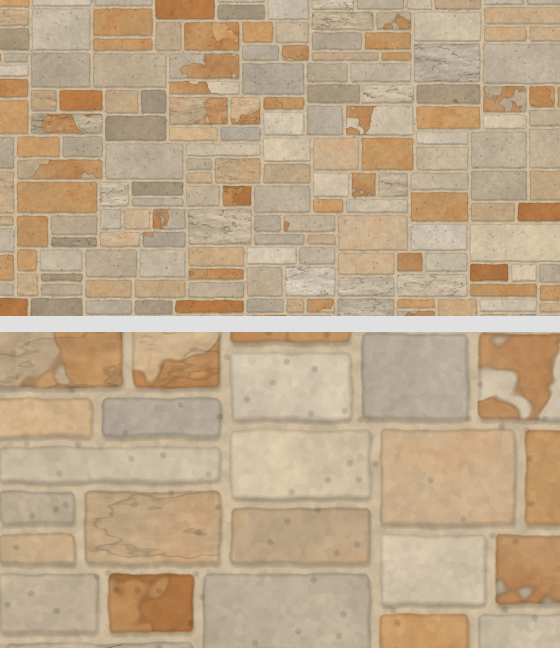
Top: the whole. Bottom: its middle third, enlarged.
Reproduce this texture procedurally as a Shadertoy shader.

```glsl
// Sandstone ashlar wall: an interlocking tiling of random rectangles, each
// split again into smaller stones. Layered sines stain, wobble and cleave the
// faces, cellular noise adds grain, and pale mortar fills the joints.

const vec3 CREAM  = vec3(0.80, 0.73, 0.62);
const vec3 BEIGE  = vec3(0.735, 0.665, 0.56);
const vec3 TAN    = vec3(0.785, 0.67, 0.52);
const vec3 OCHRE  = vec3(0.77, 0.60, 0.41);
const vec3 KHAKI  = vec3(0.66, 0.58, 0.465);
const vec3 RUST   = vec3(0.68, 0.46, 0.27);
const vec3 MORTAR = vec3(0.79, 0.715, 0.60);
const vec2 BLOCK  = vec2(0.235, 0.128);   // mean size before splitting
const float JOINT = 0.0052;               // half the mortar width

float hash(vec2 p) {
    vec3 q = fract(p.xyx * 0.1031);
    q += dot(q, q.yzx + 33.33);
    return fract((q.x + q.y) * q.z);
}

// Layered, rotated and warped sines, roughly -1 to 1
float waves(vec2 p) {
    float sum = 0.0, amp = 0.5;
    for (int i = 0; i < 5; i++) {
        sum += amp * sin(p.x + 1.5 * sin(p.y));
        p = mat2(1.5, 1.2, -1.2, 1.5) * p + 2.3;
        amp *= 0.55;
    }
    return sum;
}

// Cellular noise: distance to the nearest point, and its random value
vec2 cells(vec2 p) {
    vec2 base = floor(p), best = vec2(9.0, 0.0);
    for (int k = 0; k < 9; k++) {
        vec2 c = base + vec2(k % 3 - 1, k / 3 - 1);
        float d = length(c + vec2(hash(c), hash(c + 71.3)) - p);
        if (d < best.x) best = vec2(d, hash(c + 19.7));
    }
    return best;
}

// Joint position inside a lattice cell: x if the cell is even, y if odd
vec2 joint(vec2 c) {
    return c + 0.5 + 0.6 * (vec2(hash(c + 5.2), hash(c + 47.9)) - 0.5);
}

// Rectangle around p in the interlocking tiling; id is its lattice vertex
void findBlock(vec2 p, out vec2 lo, out vec2 hi, out vec2 id) {
    vec2 c = floor(p), s = step(joint(c), p);
    if (mod(c.x + c.y, 2.0) < 0.5)
        s.y = step(joint(c + vec2(2.0 * s.x - 1.0, 0)).y, p.y);
    else
        s.x = step(joint(c + vec2(0, 2.0 * s.y - 1.0)).x, p.x);
    id = c + s;
    vec2 sw = joint(id - 1.0), ne = joint(id);
    vec2 se = joint(id - vec2(0, 1)), nw = joint(id - vec2(1, 0));
    bool even = mod(id.x + id.y, 2.0) < 0.5;
    lo = even ? vec2(sw.x, se.y) : vec2(nw.x, sw.y);
    hi = even ? vec2(ne.x, nw.y) : vec2(se.x, ne.y);
}

// Cuts tall rectangles into courses and long ones into shorter stones
void splitBlock(vec2 p, inout vec2 lo, inout vec2 hi, inout vec2 id) {
    vec2 size = hi - lo;
    float r = hash(id + 3.7);
    vec2 cut = lo + size * mix(0.32, 0.68, hash(id + 8.3));
    if (size.y > 0.075 + 0.09 * r) {
        if (p.y < cut.y) { hi.y = cut.y; id += vec2(57, 113); }
        else             { lo.y = cut.y; id += vec2(131, 29); }
    } else if (size.x > 0.16 + 0.15 * r) {
        if (p.x < cut.x) { hi.x = cut.x; id += vec2(83, 17); }
        else             { lo.x = cut.x; id += vec2(23, 149); }
    }
}

float roundBox(vec2 p, vec2 halfSize, float radius) {
    vec2 q = abs(p) - halfSize + radius;
    return length(max(q, 0.0)) + min(max(q.x, q.y), 0.0) - radius;
}

vec3 pickStone(float h) {
    return h < 0.24 ? CREAM : h < 0.55 ? BEIGE : h < 0.75 ? TAN
         : h < 0.87 ? OCHRE : h < 0.95 ? KHAKI : RUST;
}

vec3 stoneFace(vec2 p, vec2 id) {
    vec3 col = pickStone(hash(id + 1.1));
    vec2 seed = 40.0 * vec2(hash(id + 12.4), hash(id + 31.8));
    float blotch = waves(p * 24.0 + seed);
    float warmth = smoothstep(0.2, 0.35, col.r - col.b);
    col *= 0.96 + 0.09 * hash(id + 6.6);
    col = mix(col, vec3(dot(col, vec3(0.33))), 0.35 * hash(id + 9.1) * (1.0 - warmth));
    col = mix(col, RUST, warmth * 0.45 * smoothstep(0.1, 0.8, blotch));
    col *= 1.0 + 0.045 * blotch;

    // Iron stains with a darker front
    float stained = step(hash(id + 15.3), 0.2);
    float front = waves(p * 13.0 + seed.yx) + 0.5 * hash(id + 2.9) - 0.4;
    col = mix(col, mix(OCHRE, RUST, 0.5 + 0.5 * blotch), stained * 0.85 * smoothstep(0.0, 0.1, front));
    col *= 1.0 - 0.12 * stained * smoothstep(0.07, 0.0, abs(front - 0.06));

    // Split faces: ledges lit from above, with dark clefts
    float rough = step(hash(id + 27.5), 0.17) * (1.0 - warmth);
    vec2 q = p * vec2(16.0, 48.0) + seed;
    float ledge = waves(q), slope = ledge - waves(q + vec2(0, 0.25));
    col *= 1.0 + rough * (0.22 * clamp(slope, -0.7, 0.5) - 0.2 * smoothstep(0.1, 0.0, abs(ledge)));
    return col;
}

void mainImage(out vec4 fragColor, in vec2 fragCoord) {
    vec2 p = fragCoord / iResolution.y + vec2(3.1, 2.3);
    vec2 wobbled = p + 0.0016 * vec2(waves(p * 55.0), waves(p.yx * 55.0 + 9.0));
    vec2 lo, hi, id;
    findBlock(wobbled / BLOCK, lo, hi, id);
    lo *= BLOCK;
    hi *= BLOCK;
    for (int i = 0; i < 3; i++) splitBlock(wobbled, lo, hi, id);

    // Stone outline, and the shadow it drops on the joint below
    vec2 local = wobbled - 0.5 * (lo + hi), halfSize = 0.5 * (hi - lo) - JOINT;
    float soft = max(0.8 / iResolution.y, 0.0015);
    float d = roundBox(local, halfSize, 0.006);
    float stone = smoothstep(soft, -soft, d);
    float shadow = smoothstep(0.003, -0.003, roundBox(local + vec2(-0.001, 0.004), halfSize, 0.006));

    vec3 face = stoneFace(p, id) * (1.0 - 0.13 * smoothstep(0.005, 0.0, abs(d)));
    vec3 bed = MORTAR * (1.0 + 0.03 * waves(p * 90.0)) * (1.0 - 0.17 * shadow);
    vec3 col = mix(bed, face, stone);

    // Sandy grain and sparse pits
    vec2 grain = cells(p * 130.0), pit = cells(p * 45.0);
    col *= 1.0 + 0.055 * (grain.y - 0.5) + 0.025 * waves(p * 120.0);
    col *= 1.0 - 0.12 * step(0.82, pit.y) * smoothstep(0.22, 0.08, pit.x);
    fragColor = vec4(col, 1.0);
}
```
